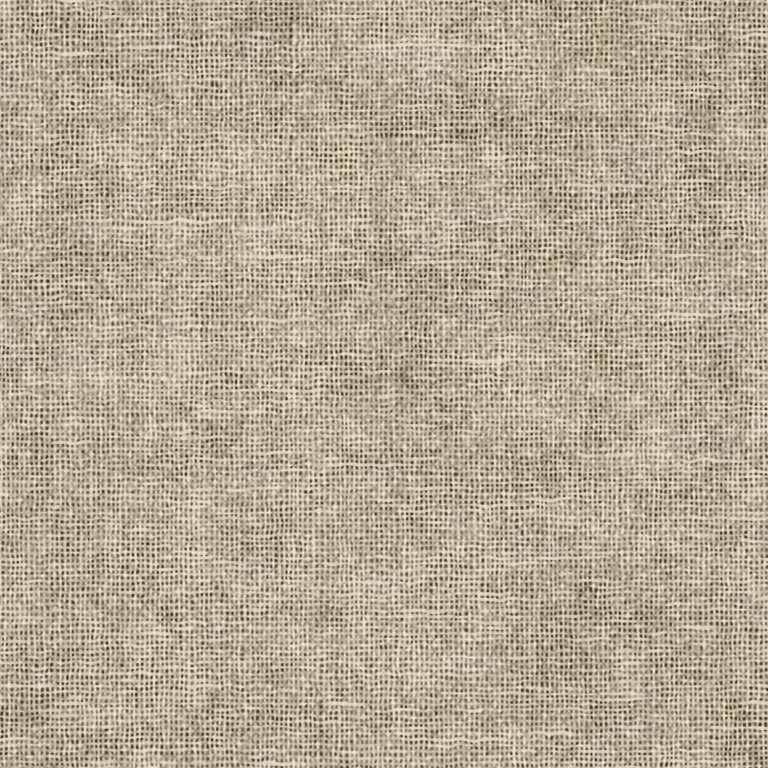
Give the GLSL for this texture, as a three.js fragment shader.

```glsl
// Natural linen: a fine plain weave of beige threads with dark gaps between them.
// Warp and weft are cosine profiles on a nearly straight grid; noise adds uneven
// yarn, fibre grain and thin, pale, wavy slubs that run along the weft.
varying vec2 vUv;

const float PI = 3.14159265;
const vec2 THREADS = vec2(154.0, 132.0);

float hash(vec2 p) {
  vec3 q = fract(p.xyx * vec3(0.1031, 0.1030, 0.0973));
  q += dot(q, q.yzx + 33.33);
  return fract((q.x + q.y) * q.z);
}

float noise(vec2 p) {
  vec2 i = floor(p);
  vec2 f = fract(p);
  f = f * f * (3.0 - 2.0 * f);
  return mix(mix(hash(i), hash(i + vec2(1.0, 0.0)), f.x),
             mix(hash(i + vec2(0.0, 1.0)), hash(i + 1.0), f.x), f.y);
}

// Noise centred on zero, from -1 to 1.
float wobble(vec2 p) {
  return 2.0 * noise(p) - 1.0;
}

// Grid position in threads; whole numbers are thread centres.
vec2 weaveCoords(vec2 p) {
  vec2 jitter = vec2(wobble(p * vec2(90.0, 60.0)),
                     wobble(p * vec2(60.0, 80.0) + 71.0));
  vec2 drift = vec2(wobble(p * vec2(30.0, 3.0) + 13.0),
                    wobble(p * vec2(4.0, 30.0) + 37.0));
  return p * THREADS + jitter * vec2(0.2, 0.22) + drift * 0.3;
}

// Dark openings between four threads, each of its own size and depth,
// joined by faint grooves beside the warp and weft.
float gaps(vec2 w, vec2 p) {
  vec2 open = 0.5 - 0.5 * cos(2.0 * PI * w);
  float depth = mix(0.5, 1.35, hash(floor(w) + 5.0));
  float looseness = 1.0 + 0.35 * wobble(p * vec2(22.0, 30.0) + 9.0);
  float hole = open.x * pow(open.y, 0.8) * depth * looseness;
  return 0.84 * hole + 0.14 * open.x + 0.08 * open.y;
}

// Thin pale stretches of weft; most are short, a few run on.
float slubs(vec2 w, vec2 p) {
  float row = floor(w.y + 0.5);
  float bend = 0.24 * wobble(vec2(p.x * 55.0, row * 3.7));
  float across = abs(w.y - row + bend);
  float body = 1.0 - smoothstep(0.1, 0.4, across);
  float shortRun = smoothstep(0.68, 0.9, noise(vec2(p.x * 42.0, row * 7.31)));
  float longRun = smoothstep(0.82, 0.94, noise(vec2(p.x * 11.0 + 50.0, row * 5.17)));
  return body * max(0.8 * shortRun, longRun);
}

void main() {
  vec2 p = vUv;
  vec2 w = weaveCoords(p);
  vec2 id = floor(w + 0.5);
  vec2 thread = 0.5 + 0.5 * cos(2.0 * PI * w);

  // Woven relief: gaps, then the over and under alternation of crossings.
  float tone = 0.95 - 0.8 * gaps(w, p);
  tone += 0.08 * cos(PI * w.x) * cos(PI * w.y);

  // Uneven yarn along each weft and warp thread.
  tone += 0.14 * thread.y * wobble(vec2(p.x * 55.0, id.y * 4.3));
  tone += 0.13 * thread.x * wobble(vec2(id.x * 6.1, p.y * 45.0));

  // Fibre grain and broad uneven bands of cloth.
  tone += 0.16 * wobble(p * vec2(290.0, 340.0));
  tone += 0.045 * wobble(p * vec2(6.0, 30.0) + 3.0);
  tone += 0.045 * wobble(p * vec2(28.0, 4.0) + 17.0);
  tone += 0.03 * wobble(p * 5.0 + 41.0);

  tone = mix(tone, 1.08, 0.75 * slubs(w, p));

  vec3 shadow = vec3(0.33, 0.28, 0.19);
  vec3 flax = vec3(0.87, 0.825, 0.74);
  vec3 color = mix(shadow, flax, clamp(tone, -0.08, 1.1));

  // Slight drift between warm and grey yarn.
  color += vec3(0.005, 0.001, -0.007) * wobble(p * vec2(18.0, 40.0) + 29.0);
  gl_FragColor = vec4(color, 1.0);
}
```
